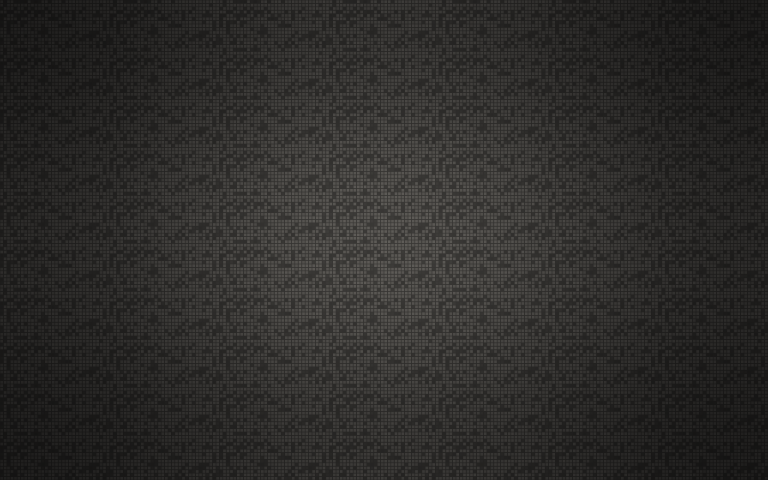
Give the GLSL for this pattern, as a WebGL 1 fragment shader.

```glsl
precision highp float;

uniform vec2 u_resolution;

const vec2 REPEATS = vec2(7.0, 10.0);       // motifs across and down
const vec2 MOTIF_CELLS = vec2(32.0, 14.0);  // mosaic tiles in one motif
const vec2 CLUSTER_CELLS = vec2(2.0, 2.0);  // divides the motif size
const float GROUT_WIDTH = 0.22;             // share of a cell
const float GROUT_SHADE = 0.76;
const float FACE_SHADE = 1.21;
const float DARK_SHADE = 0.80;
const float FACE_JITTER = 0.12;
const float DARK_CHANCE_MIN = 0.06;
const float DARK_CHANCE_MAX = 0.42;
const vec3 EDGE_COLOR = vec3(0.101, 0.098, 0.095);
const vec3 CENTER_COLOR = vec3(0.294, 0.286, 0.273);
const vec3 GLOW_WEIGHTS = vec3(0.46, 0.22, 0.32); // x, y and their product
const int SAMPLES = 6;                      // antialiasing samples per axis
const float TAU = 6.28319;

float hash(vec2 p) {
  vec3 q = fract(vec3(p.xyx) * vec3(0.1031, 0.1030, 0.0973));
  q += dot(q, q.yzx + 33.33);
  return fract((q.x + q.y) * q.z);
}

// Shade of one tile face, with dark tiles gathered in loose clusters
float tileShade(vec2 cell) {
  vec2 motifCell = mod(cell, MOTIF_CELLS);
  vec2 cluster = floor(motifCell / CLUSTER_CELLS);
  float chance = mix(DARK_CHANCE_MIN, DARK_CHANCE_MAX, hash(cluster + 71.0));
  float isDark = step(hash(motifCell + 13.0), chance);
  float jitter = (hash(motifCell + 137.0) - 0.5) * FACE_JITTER;
  return mix(FACE_SHADE, DARK_SHADE, isDark) + jitter;
}

float mosaic(vec2 uv) {
  vec2 grid = uv * REPEATS * MOTIF_CELLS;
  vec2 inCell = fract(grid);
  vec2 toEdge = min(inCell, 1.0 - inCell);
  float isFace = step(0.5 * GROUT_WIDTH, min(toEdge.x, toEdge.y));
  return mix(GROUT_SHADE, tileShade(floor(grid)), isFace);
}

// Soft central light that is smooth across the wrapped edges
float centerGlow(vec2 uv) {
  vec2 wave = 0.5 - 0.5 * cos(TAU * uv);
  return dot(GLOW_WEIGHTS, vec3(wave, wave.x * wave.y));
}

void main() {
  // Average the fine mosaic over the area of the pixel
  float shade = 0.0;
  for (int j = 0; j < SAMPLES; j++) {
    for (int i = 0; i < SAMPLES; i++) {
      vec2 offset = (vec2(float(i), float(j)) + 0.5) / float(SAMPLES) - 0.5;
      shade += mosaic((gl_FragCoord.xy + offset) / u_resolution);
    }
  }
  shade /= float(SAMPLES * SAMPLES);

  vec2 uv = gl_FragCoord.xy / u_resolution;
  vec3 light = mix(EDGE_COLOR, CENTER_COLOR, centerGlow(uv));
  gl_FragColor = vec4(light * shade, 1.0);
}
```
